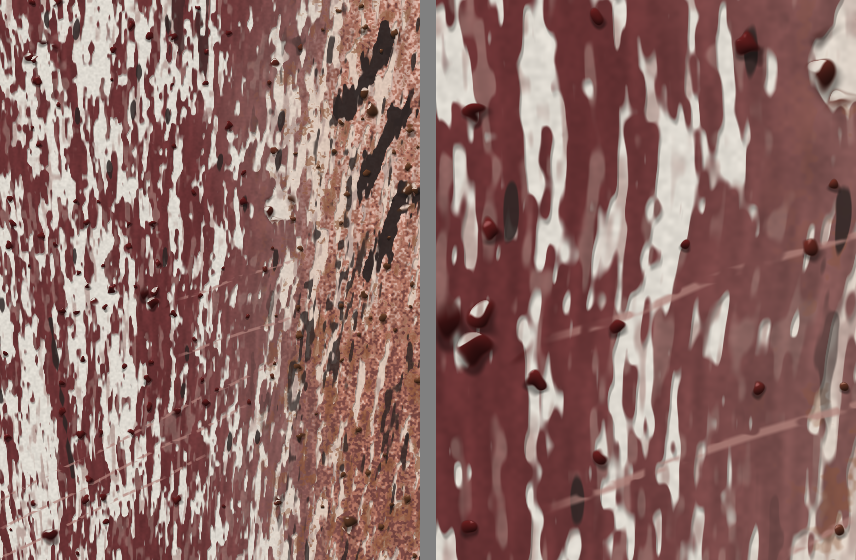
Left, the full canvas; right, a detail of the centre.
Give the GLSL for this texture, as a Shadertoy shader.

```glsl
const vec3 MAROON = vec3(.405, .195, .2);
const vec3 MAUVE = vec3(.5, .335, .325);
const vec3 DUSTY = vec3(.56, .42, .4);
const vec3 CHALK = vec3(.88, .86, .825);
const vec3 CREAM = vec3(.87, .78, .72);
const vec3 SMEAR = vec3(.7, .6, .57);
const vec3 PINK = vec3(.8, .66, .61);
const vec3 SALMON = vec3(.66, .43, .36);
const vec3 BRICK = vec3(.47, .28, .26);
const vec3 RUST = vec3(.52, .32, .21);
const vec3 BLOOD = vec3(.33, .1, .1);
const vec3 SOOT = vec3(.18, .145, .14);
const vec3 SCRATCH = vec3(.69, .51, .48);
const vec2 LIGHT = vec2(-.35, .85);
const vec2 SHADOW_SHIFT = vec2(.15, -.55);
const vec2 CHIP_SHIFT = vec2(-.001, .003);
const float FAN_CENTRE = .22;
const float FAN_SPREAD = .35;
const float SOFTNESS = .035;

float hash(vec2 p) {
  vec3 q = fract(p.xyx * .1031);
  q += dot(q, q.yzx + 33.33);
  return fract((q.x + q.y) * q.z);
}
float noise(vec2 p) {
  vec2 c = floor(p), f = fract(p);
  f *= f * (3. - 2. * f);
  return mix(mix(hash(c), hash(c + vec2(1, 0)), f.x),
             mix(hash(c + vec2(0, 1)), hash(c + 1.), f.x), f.y);
}
float below(float lo, float hi, float x) { return 1. - smoothstep(lo, hi, x); }

// Two turned layers of fine grain
float speckle(vec2 p) {
  return .5 * noise(mat2(.8, .6, -.6, .8) * p * 210. + 300.) + .5 * noise(p * 290.);
}
// Coordinates along the fanned wood grain
vec2 grainSpace(vec2 p) {
  float s = (p.x - FAN_CENTRE) / (1. + FAN_SPREAD * p.y);
  return vec2(s + .008 * noise(p * vec2(7, 9)) + 2., p.y);
}
float streaks(vec2 g) {
  return .31 * noise(g * vec2(62, 6)) + .41 * noise(g * vec2(135, 21) + 7.)
       + .28 * noise(g * vec2(270, 70) + 19.) + .16 * (noise(g * vec2(14, 4)) - .5);
}
float segment(vec2 p, vec2 a, vec2 d) {
  return length(p - a - d * clamp(dot(p - a, d) / dot(d, d), 0., 1.));
}

// Scattered lumps: x cover, y light, z cast shadow
vec3 lumps(vec2 p, float cell, float chance, float radius) {
  vec3 r = vec3(0);
  vec2 q = p * 1.1 / radius, warp = 1.1 * vec2(noise(q), noise(q + 40.)) - .55;
  for (int k = 0; k < 9; k++) {
    vec2 c = floor(p / cell) + vec2(k % 3 - 1, k / 3 - 1);
    if (hash(c + cell * 917.) > chance) continue;
    vec2 centre = (c + .2 + .6 * vec2(hash(c + 31.7), hash(c + 57.3))) * cell;
    vec2 d = (p - centre) / (radius * mix(.4, 1., hash(c + 11.1))) + warp;
    float cover = below(.75, 1.1, length(d));
    r.x = max(r.x, cover);
    r.y = mix(r.y, dot(d, LIGHT), cover);
    r.z = max(r.z, below(.7, 1.4, length(d - SHADOW_SHIFT)));
  }
  return r;
}

// Slanted soot marks at the right, faint ones at the top
float sootMarks(vec2 p, float ragged) {
  float m = 0.;
  for (int i = 0; i < 5; i++) {
    float k = float(i), j = k - 3.;
    bool faint = i > 2;
    vec2 a = faint ? vec2(.31 + .045 * j, 1.02) : vec2(.705 + .008 * k, .94 - .143 * k);
    vec2 d = faint ? vec2(.01, -.1 - .05 * j) : vec2(-.09 + .016 * k, -.14);
    float edge = segment(p, a, d) + .07 * (ragged - .5);
    m = max(m, below(.01, .015, edge) * (faint ? .5 : .95));
  }
  return m;
}

// Long rising scratches, broken along their length
float scratches(vec2 p) {
  float m = 0.;
  for (int i = 0; i < 5; i++) {
    float k = float(i);
    bool upper = i > 2;
    float y = upper ? .658 - .1 * k + .33 * p.x : .1 - .052 * k + .51 * p.x;
    float range = smoothstep(0., .03, p.x - (upper ? .31 : -.1))
                * below(0., .05, p.x - (upper ? .5 : .48 - .07 * k));
    float d = abs(p.y - y - .008 * noise(p * 14. + k));
    m = max(m, range * below(.001, .004, d) * smoothstep(.3, .6, noise(p * vec2(130, 190) + k)));
  }
  return m;
}

void mainImage(out vec4 fragColor, in vec2 fragCoord) {
  vec2 p = fragCoord / iResolution.y, g = grainSpace(p);
  float ragged = streaks(g), fine = speckle(p);
  float wisps = .5 * noise(g * vec2(95, 13) + 50.) + .5 * noise(g * vec2(230, 60) + 70.);
  float across = fragCoord.x / iResolution.x + .12 * (noise(p * vec2(7, 5)) - .5);
  float low = below(.2, .65, p.y), weathered = smoothstep(.57, .76, across);

  // Paint: maroon worn to mauve, then to grainy pink
  vec3 paint = mix(MAROON, MAUVE, smoothstep(.42, .7, across));
  paint = mix(paint, DUSTY, .75 * smoothstep(.58, .74, wisps));
  float grains = .6 * fine + .4 * ragged + .08 - .15 * low;
  vec3 blush = mix(BRICK, SALMON, smoothstep(.3, .46, grains));
  blush = mix(blush, PINK, smoothstep(.46, .66, grains));
  paint = mix(paint, blush, smoothstep(.68, .86, across));
  paint *= .84 + .2 * noise(g * vec2(190, 30)) + .12 * fine;

  // Chips that bare the pale ground
  vec3 clump = lumps(p, .19, .5, .04);
  float limit = mix(.495, .6, smoothstep(.28, .46, across));
  limit = mix(limit, .5 + .05 * low, smoothstep(.6, .72, across));
  limit = mix(limit, .62, smoothstep(.8, .95, across)) - .13 * clump.x;
  float chip = smoothstep(-SOFTNESS, SOFTNESS, ragged - limit);
  float rim = below(-SOFTNESS, SOFTNESS, streaks(grainSpace(p + CHIP_SHIFT)) - limit);
  vec3 ground = mix(CHALK, CREAM, smoothstep(.55, .85, across));
  ground = mix(ground, SMEAR, .8 * below(.26, .46, wisps)) * (.93 + .12 * fine);
  vec3 col = mix(paint, ground, chip) * (1. - .28 * chip * rim);

  // Rust stains and dark grain on the weathered side
  float stain = .55 * noise(g * vec2(100, 35) + 5.) + .45 * fine + .04 * low;
  col = mix(col, RUST, .65 * weathered * smoothstep(.6, .74, stain));
  float dark = .55 * noise(g * vec2(90, 11) + 90.) + .45 * noise(g * vec2(210, 55)) + .04 * low;
  col = mix(col, SOOT, .8 * weathered * smoothstep(.69, .79, dark));

  // Soot marks, upright flecks, one crack and the scratches
  vec2 q = g * vec2(24, 12), cell = floor(q);
  vec2 d = fract(q) - .35 - .3 * vec2(hash(cell), hash(cell + 9.));
  float fleck = length(d / vec2(.1, .21)) + 1.2 * (wisps - .5);
  float soot = max(sootMarks(p, ragged), .85 * step(hash(cell + 77.), .17) * below(.7, 1., fleck));
  float crack = segment(p, vec2(.09, .43), vec2(.04, -.28)) + .01 * (noise(p * 45.) - .5);
  col = mix(col, SOOT, max(soot, .9 * below(.001, .004, crack)));
  col = mix(col, SCRATCH, .75 * scratches(p));

  // Raised paint drips, crowded inside the clumps
  vec3 small = lumps(p, .042, .32, .0075), large = lumps(p + 3., .034, .6, .016) * clump.x;
  vec3 lump = large.x > small.x ? large : small;
  col *= 1. - .4 * max(small.z, large.z);
  vec3 drip = mix(BLOOD, RUST * .7, weathered) * (.85 + .6 * lump.y);
  drip += .22 * smoothstep(.35, .6, lump.y) * smoothstep(.5, .75, fine);
  float cap = clump.x * smoothstep(.3, .5, lump.y + noise(p * 90.) - .5);
  fragColor = vec4(mix(col, mix(drip, ground, cap), lump.x), 1);
}
```
